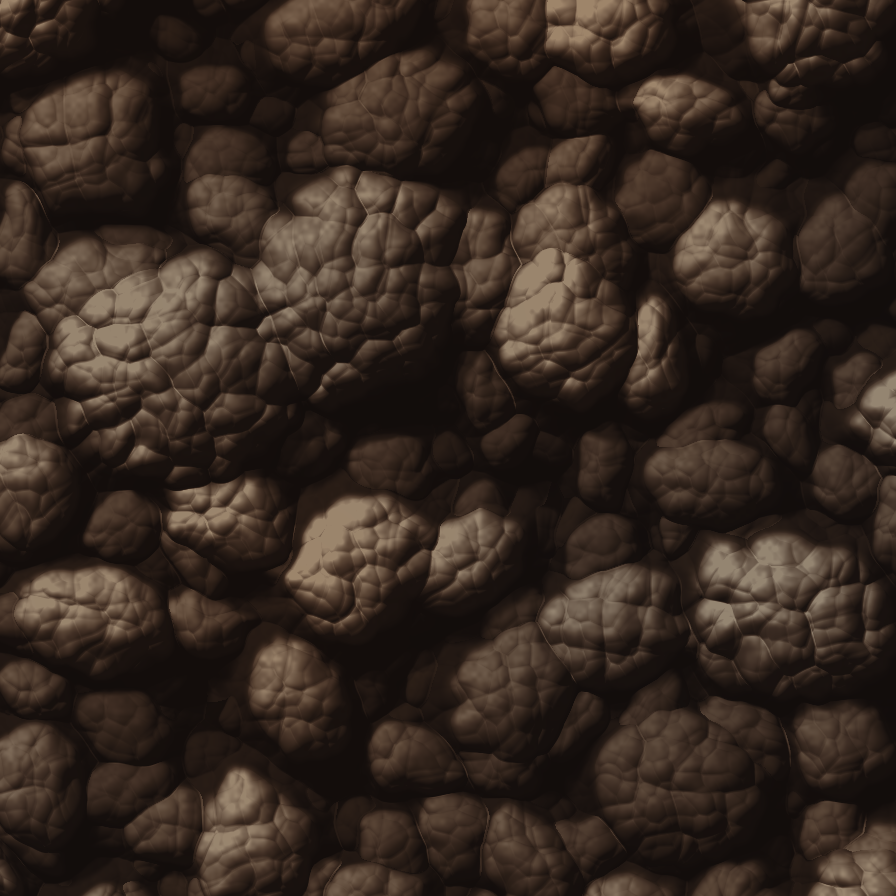
This texture is drawn by a WebGL 2 fragment shader. Its source:

```glsl
#version 300 es
precision highp float;
// Crumbly dark soil: layered lumpy clods under dim light from the upper left.

#define CLOD_DENSITY 15.0   // cells across the canvas in the deepest layer
#define LAYER_RATIO 0.64    // density ratio from one layer to the next
#define LAYER_LIFT 0.03     // height step between layers
#define WARP 0.022          // distortion of clod outlines
#define LUMP_DENSITY 25.0   // coarse lumps across the canvas
#define CRUMB_DENSITY 47.0  // fine crumbs across the canvas
#define CRUMB_HEIGHT 0.007
#define RELIEF 0.8
#define EXPOSURE 1.25
#define SHADOW 0.7
#define LIGHT normalize(vec3(-0.45, 0.6, 0.65))

uniform vec2 u_resolution;
out vec4 fragColor;

const int LAYERS = 4;
const vec3 EARTH[6] = vec3[6](
  vec3(0.10, 0.07, 0.06), vec3(0.17, 0.12, 0.09), vec3(0.25, 0.18, 0.14),
  vec3(0.35, 0.27, 0.21), vec3(0.46, 0.38, 0.31), vec3(0.60, 0.52, 0.43));

vec3 hash3(vec2 p) {
  vec3 q = fract(p.xyx * vec3(0.1031, 0.1030, 0.0973));
  q += dot(q, q.yxz + 33.33);
  return fract((q.xxy + q.yzz) * q.zyx);
}

mat2 rotation(float a) {
  float c = cos(a), s = sin(a);
  return mat2(c, s, -s, c);
}

vec3 noise3(vec2 p) {
  vec2 i = floor(p), f = fract(p);
  f = f * f * (3.0 - 2.0 * f);
  return mix(mix(hash3(i), hash3(i + vec2(1, 0)), f.x),
             mix(hash3(i + vec2(0, 1)), hash3(i + vec2(1, 1)), f.x), f.y);
}

// Rounded bumps with creases between them, 0 to 1
float bumps(vec2 p) {
  vec2 cell = floor(p);
  float nearest = 1.0;
  for (int y = -1; y <= 1; y++)
    for (int x = -1; x <= 1; x++) {
      vec2 id = cell + vec2(x, y);
      vec2 d = id + hash3(id).xy - p;
      nearest = min(nearest, dot(d, d));
    }
  return 1.0 - nearest;
}

// x: surface height, y: how much light reaches the topmost clod
vec2 soil(vec2 p) {
  p += WARP * (noise3(p * 13.0).xy - 0.5) + 0.4 * WARP * (noise3(p * 37.0).xy - 0.5);
  float lump = bumps(p * LUMP_DENSITY);
  float crumb = bumps(p * CRUMB_DENSITY + 17.0);
  vec2 top = vec2(-0.05, 0.3);

  for (int layer = 0; layer < LAYERS; layer++) {
    float level = float(layer);
    float density = CLOD_DENSITY * pow(LAYER_RATIO, level);
    vec2 g = rotation(0.5 + 1.1 * level) * p * density + 31.7 * (level + 1.0);
    vec2 cell = floor(g);
    for (int y = -1; y <= 1; y++)
      for (int x = -1; x <= 1; x++) {
        vec2 id = cell + vec2(x, y);
        vec3 place = hash3(id + 57.0 * level);
        if (place.z > 1.0 - 0.17 * level) continue;
        vec3 form = hash3(id + 57.0 * level + 211.0);
        float radius = mix(0.36, 0.56, form.x);
        vec2 d = rotation(6.283 * form.y) * (g - id - 0.2 - 0.6 * place.xy);
        d *= vec2(1.0, mix(1.0, 1.6, form.z)) / radius;
        float q = 1.0 - dot(d, d) + 0.38 * (lump - 0.75);
        float dome = q / (sqrt(abs(q)) + 0.25);   // steep skirt below zero
        float height = level * LAYER_LIFT + dome * radius / density;
        if (height > top.x) {
          float rim = mix(0.15, 1.0, smoothstep(-0.3, 0.35, dome));
          float reach = (0.7 + 1.35 * level) * mix(0.7, 1.25, fract(form.x * 7.0 + form.z));
          top = vec2(height, reach * rim);
        }
      }
  }
  top.x += CRUMB_HEIGHT * crumb;
  return top;
}

void main() {
  vec2 p = gl_FragCoord.xy / min(u_resolution.x, u_resolution.y);
  vec3 light = LIGHT;

  // Surface slope and direct light
  vec2 e = vec2(0.003, 0.0);
  vec2 here = soil(p);
  vec2 slope = vec2(soil(p + e.xy).x, soil(p + e.yx).x) - here.x;
  vec3 normal = normalize(vec3(-RELIEF * slope / e.x, 1.0));
  float lit = pow(max(dot(normal, light), 0.0), 1.3) + 0.04;

  // Soft cast shadows
  float climb = light.z / length(light.xy);
  vec2 toward = normalize(light.xy);
  for (int i = 1; i <= 2; i++) {
    float reach = 0.028 * float(i);
    float blocked = soil(p + toward * reach).x - here.x - reach * climb;
    lit *= 1.0 - SHADOW * smoothstep(0.0, 0.035, blocked);
  }

  // Uneven illumination, then tone to earth colour
  vec3 patches = noise3(p * 3.0 + 5.0);
  float tone = EXPOSURE * here.y * lit * mix(1.15, 0.85, p.x) * mix(0.8, 1.2, patches.x);
  tone *= 0.9 + 0.2 * noise3(p * 170.0).x;
  vec3 color = EARTH[0] * mix(0.72, 1.0, smoothstep(0.0, 0.6, tone));
  for (int i = 1; i < 6; i++)
    color = mix(color, EARTH[i], clamp(tone - float(i - 1), 0.0, 1.0));
  color *= 1.0 + 0.08 * (patches.y - 0.5) * vec3(1.0, 0.0, -1.0);
  fragColor = vec4(color, 1.0);
}
```
